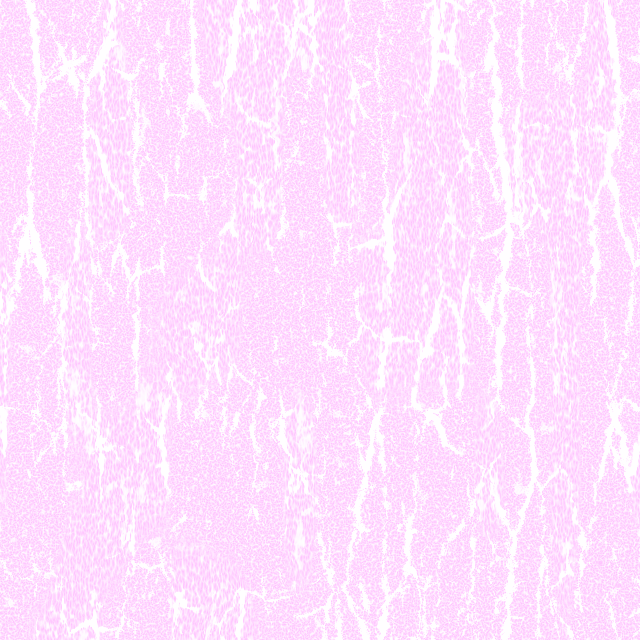
A Shadertoy shader for this texture:

```glsl
// Pale pink tree bark: grainy plates split by ragged, mostly vertical white cracks.

const vec3 DEEP_PINK = vec3(1.0, 0.757, 1.0);
const vec3 WHITE = vec3(1.0, 0.998, 1.0);
const vec2 MAIN_CELLS = vec2(18.0, 3.6);    // long vertical plates
const vec2 FINE_CELLS = vec2(23.0, 11.0);   // small plates with cross cracks
const vec2 GRAIN_CELLS = vec2(285.0, 265.0);
const vec2 FIBRE_CELLS = vec2(275.0, 95.0); // grain drawn out along the trunk
const float GRAIN_CONTRAST = 1.0;
const float GRAIN_FRAYING = 0.0045;         // how far grain eats into crack edges
const float CRACK_SOFTNESS = 0.0018;
const float HALO_WIDTH = 0.006;
const float HALO_STRENGTH = 0.13;

vec2 hash2(vec2 p) {
    vec3 q = fract(p.xyx * vec3(0.1031, 0.1030, 0.0973));
    q += dot(q, q.yzx + 33.33);
    return fract((q.xx + q.yz) * q.zy);
}

float valueNoise(vec2 p) {
    vec2 i = floor(p), f = fract(p);
    f = f * f * (3.0 - 2.0 * f);
    float low = mix(hash2(i).x, hash2(i + vec2(1, 0)).x, f.x);
    float high = mix(hash2(i + vec2(0, 1)).x, hash2(i + vec2(1, 1)).x, f.x);
    return mix(low, high, f.y);
}

// Distance to the nearest cell point, in cell units
float cellDistance(vec2 p) {
    vec2 i = floor(p), f = fract(p);
    float nearest = 8.0;
    for (int y = -1; y <= 1; y++)
    for (int x = -1; x <= 1; x++) {
        vec2 g = vec2(x, y);
        vec2 r = g + hash2(i + g) - f;
        nearest = min(nearest, dot(r, r));
    }
    return sqrt(nearest);
}

// Distance to the nearest cell border, in canvas units
float borderDistance(vec2 p, vec2 cells) {
    p *= cells;
    vec2 i = floor(p), f = fract(p);
    vec2 closest = vec2(8.0);
    for (int y = -1; y <= 1; y++)
    for (int x = -1; x <= 1; x++) {
        vec2 g = vec2(x, y);
        vec2 r = g + hash2(i + g) - f;
        if (dot(r, r) < dot(closest, closest)) closest = r;
    }
    float border = 8.0;
    for (int y = -2; y <= 2; y++)
    for (int x = -2; x <= 2; x++) {
        vec2 g = vec2(x, y);
        vec2 r = g + hash2(i + g) - f;
        vec2 across = r - closest;
        if (dot(across, across) > 1e-4) {
            float d = dot(0.5 * (r + closest), across) / length(across * cells);
            border = min(border, d);
        }
    }
    return border;
}

// Sharp crack core with a faint bright halo
float crackMask(float d, float width) {
    float core = 1.0 - smoothstep(width - CRACK_SOFTNESS, width + CRACK_SOFTNESS, d);
    float halo = 1.0 - smoothstep(width, width + HALO_WIDTH, d);
    return max(core, HALO_STRENGTH * halo * smoothstep(-0.002, 0.002, width));
}

void mainImage(out vec4 fragColor, in vec2 fragCoord) {
    vec2 uv = fragCoord / iResolution.y;

    // Wandering, ragged coordinates for the cracks
    vec2 bend = vec2(valueNoise(uv * vec2(22.0, 15.0) + 5.0),
                     valueNoise(uv * vec2(21.0, 26.0) + 47.0)) - 0.5;
    vec2 ragged = vec2(valueNoise(uv * 95.0 + 13.0),
                       valueNoise(uv * 95.0 + 71.0)) - 0.5;
    vec2 p = uv + vec2(0.013, 0.022) * bend + 0.008 * ragged + 3.0;
    float roughness = valueNoise(uv * vec2(130.0, 85.0) + 29.0) - 0.5;

    // Fine wormy grain, stretched along the fibres
    float fibrous = smoothstep(0.5, 0.66, valueNoise(uv * vec2(17.0, 4.0) + 37.0));
    vec2 curl = vec2(valueNoise(uv * 170.0 + 11.0), valueNoise(uv * 170.0 + 53.0));
    float speckle = cellDistance(uv * GRAIN_CELLS + 1.2 * curl);
    float fibre = cellDistance((uv + 0.007 * bend) * FIBRE_CELLS + 0.6 * curl);
    float grain = mix(speckle, fibre, fibrous);
    float fray = GRAIN_FRAYING * (grain - 0.45) + 0.006 * roughness;

    // Long cracks that swell and fade along their length
    float mainWidth = mix(-0.0042, 0.0074, valueNoise(uv * vec2(19.0, 6.5) + 83.0));
    float white = crackMask(borderDistance(p, MAIN_CELLS), mainWidth + fray);

    // Thin broken cross cracks
    float fineWidth = mix(-0.0062, 0.0050, valueNoise(uv * vec2(25.0, 17.0) + 19.0));
    float fine = crackMask(borderDistance(p + 7.0, FINE_CELLS), fineWidth + fray);
    white = max(white, fine);

    // Fibrous bands with narrow bright streaks
    float streak = valueNoise(p * vec2(125.0, 13.0)) + 25.0 * fray;
    white = max(white, 0.85 * fibrous * smoothstep(0.76, 0.96, streak));

    // Small ragged flakes
    float flakes = valueNoise(p * vec2(72.0, 50.0) + 61.0) + 30.0 * fray;
    white = max(white, 0.85 * smoothstep(0.82, 1.0, flakes));

    vec3 bark = mix(DEEP_PINK, WHITE, clamp(GRAIN_CONTRAST * grain, 0.0, 1.0));
    fragColor = vec4(mix(bark, WHITE, white), 1.0);
}
```
